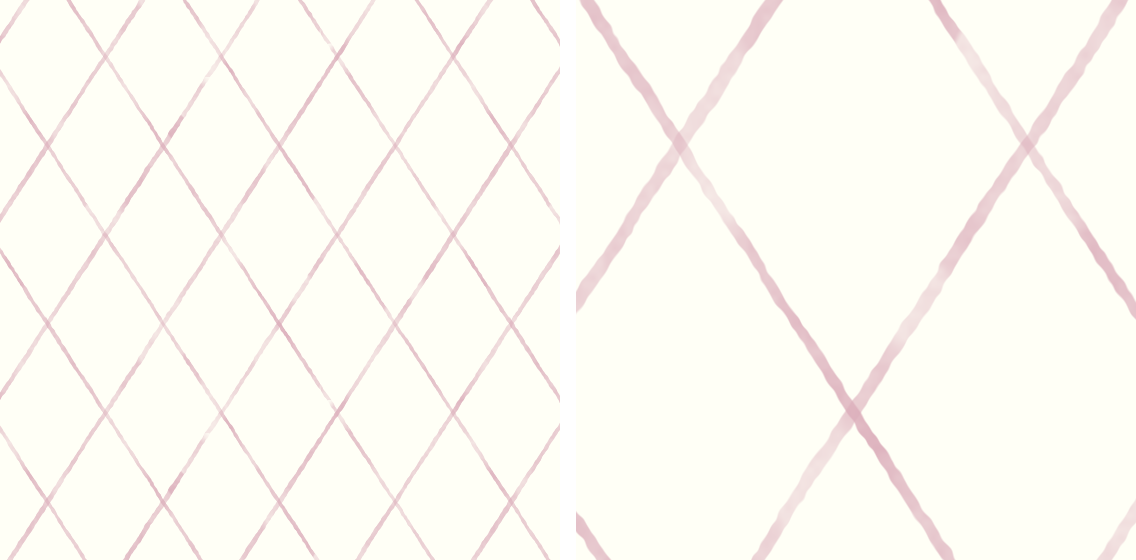
Left, the full canvas; right, a detail of the centre.
Give the GLSL for this pattern, as a Shadertoy shader.

```glsl
// Diamond trellis of thin, hand-painted pink strokes on warm white paper.
// Two families of parallel lines cross on a lattice; hashed stroke pieces vary the
// tone, and noise roughens the edges. The wear repeats every TILE diamonds.

const vec2 CELL = vec2(0.2070, 0.3182);      // diamond width and height
const vec2 ORIGIN = vec2(0.0846, 0.7400);    // one crossing point
const vec2 TILE = vec2(4.0, 2.0);            // diamonds before the paint repeats
const float RISING_WIDTH = 0.0080;
const float FALLING_WIDTH = 0.0064;
const float EDGE_ROUGHNESS = 0.0016;
const float WOBBLE = 0.0016;
const float PIECES = 3.0;                    // stroke pieces per diamond side
const float WORN_CHANCE = 0.06;
const float TONE_MIN = 0.36;
const float TONE_MAX = 0.86;
const vec3 PAPER = vec3(1.0, 1.0, 0.965);
const vec3 INK = vec3(0.86, 0.68, 0.73);

float hash(vec2 cell, float seed) {
    uvec2 c = uvec2(ivec2(cell));
    uint h = c.x * 374761393u + c.y * 668265263u + uint(seed) * 2246822519u;
    h = (h ^ (h >> 13)) * 1274126177u;
    h = (h ^ (h >> 16)) * 2246822519u;
    return float((h ^ (h >> 15)) & 65535u) / 65535.0;
}

vec2 wrap(vec2 cell, vec2 period) {
    return floor(mod(cell + 0.5, period));
}

// Value noise that repeats with TILE; detail must be a whole number
float noise(vec2 p, float detail, float seed) {
    vec2 scale = detail * vec2(2.0, 3.0);
    vec2 period = TILE * scale;
    vec2 x = p * scale;
    vec2 i = floor(x);
    vec2 f = x - i;
    f = f * f * (3.0 - 2.0 * f);
    float bottom = mix(hash(wrap(i, period), seed),
                       hash(wrap(i + vec2(1, 0), period), seed), f.x);
    float top = mix(hash(wrap(i + vec2(0, 1), period), seed),
                    hash(wrap(i + vec2(1, 1), period), seed), f.x);
    return mix(bottom, top, f.y);
}

// Whole-number address of a stroke piece, wrapped to the tile
vec2 pieceCell(float line, float piece, float dir) {
    float side = 2.0 * PIECES * line;
    float mid = 2.0 * piece + 1.0;
    return wrap(vec2(side + mid, dir * (side - mid)), TILE * 4.0 * PIECES);
}

// Ink amount of one line family: dir 1 falls to the right, dir -1 rises
float strokes(vec2 p, float dir, float width, float seed) {
    float across = p.x + dir * p.y;
    float along = p.x - dir * p.y;
    float line = floor(across + 0.5);

    // Rough ribbon around the nearest line
    float wobble = (noise(p, 3.0, seed) - 0.5) * WOBBLE;
    float dist = abs((across - line) / length(1.0 / CELL) + wobble);
    float rough = (noise(p, 18.0, seed + 1.0) - 0.5) * EDGE_ROUGHNESS;
    float halfWidth = 0.5 * width * mix(0.85, 1.15, noise(p, 1.0, seed + 2.0)) + rough;
    float soft = max(0.0007, 0.6 / iResolution.y);
    float cover = 1.0 - smoothstep(-soft, soft, dist - halfWidth);

    // Each piece holds a tone, then fades or breaks into the next
    float s = along * PIECES + (noise(p, 1.0, seed + 3.0) - 0.5) * 1.2;
    float piece = floor(s);
    float f = s - piece;
    vec2 here = pieceCell(line, piece, dir);
    vec2 next = pieceCell(line, piece + 1.0, dir);
    float blend = mix(0.06, 0.9, hash(here, seed + 4.0));
    float tone = mix(hash(here, seed + 5.0), hash(next, seed + 5.0),
                     smoothstep(1.0 - blend, 1.0, f));
    tone = mix(TONE_MIN, TONE_MAX, tone);

    // Watery mottling and fine grain
    tone += (noise(p, 6.0, seed + 6.0) - 0.5) * 0.16;
    tone += (noise(p, 24.0, seed + 7.0) - 0.5) * 0.10;

    // A few pieces are rubbed pale and chipped
    float worn = step(hash(here, seed + 8.0), WORN_CHANCE) * sin(3.14159 * f);
    float chips = smoothstep(0.5, 0.62, noise(p, 9.0, seed + 9.0));
    return cover * tone * (1.0 - 0.5 * worn) * (1.0 - worn * chips);
}

void mainImage(out vec4 fragColor, in vec2 fragCoord) {
    vec2 p = (fragCoord / iResolution.y - ORIGIN) / CELL;
    float falling = strokes(p, 1.0, FALLING_WIDTH, 11.0);
    float rising = strokes(p, -1.0, RISING_WIDTH, 41.0);

    // Translucent layers deepen slightly where they cross
    vec3 color = mix(PAPER, INK, clamp(falling, 0.0, 1.0));
    color = mix(color, INK, clamp(rising, 0.0, 1.0));
    fragColor = vec4(color, 1.0);
}
```
